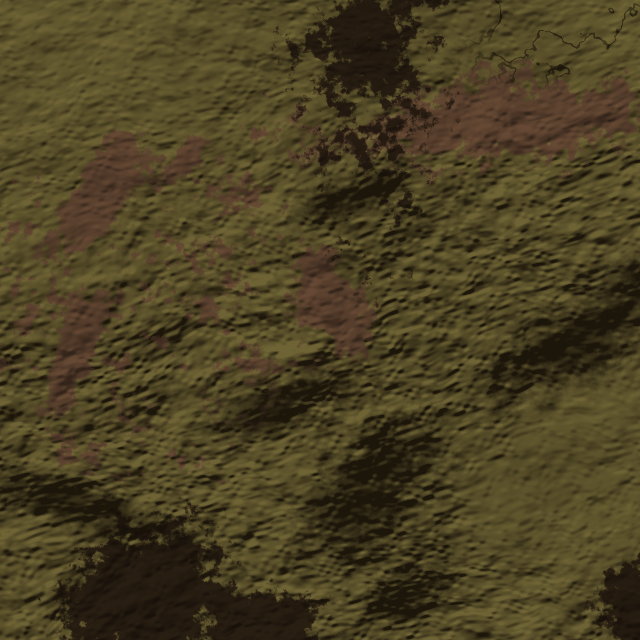
Write a three.js fragment shader that draws this texture.

```glsl
// Weathered olive rock face with rust stains, soft hollows and black pits.
// A wrinkled fractal height field is lit from the upper left; stains and
// pits are ellipses whose outlines are broken up by fine noise.
varying vec2 vUv;

float hash(vec2 p) {
  vec3 q = fract(vec3(p.xyx) * 0.1031);
  q += dot(q, q.yzx + 33.33);
  return fract((q.x + q.y) * q.z);
}

float noise(vec2 p) {
  vec2 i = floor(p), f = fract(p);
  f = f * f * (3.0 - 2.0 * f);
  return mix(mix(hash(i), hash(i + vec2(1.0, 0.0)), f.x),
             mix(hash(i + vec2(0.0, 1.0)), hash(i + vec2(1.0, 1.0)), f.x), f.y);
}

vec2 turn(vec2 p, float angle) {
  float c = cos(angle), s = sin(angle);
  return vec2(c * p.x + s * p.y, c * p.y - s * p.x);
}

float fbm(vec2 p) {
  float sum = 0.0, amp = 0.5;
  for (int i = 0; i < 5; i++) {
    sum += amp * noise(p);
    p = turn(p, 0.6) * 2.03 + 7.1;
    amp *= 0.55;
  }
  return sum;
}

// Rock height: wrinkles dominate, slightly longer than wide, bent by a warp.
float relief(vec2 p) {
  p += 0.03 * vec2(noise(p * 6.0), noise(p * 6.0 + 40.0));
  p += 0.006 * vec2(noise(p * 35.0), noise(p * 35.0 + 9.0));
  vec2 q = turn(p, 0.12) * vec2(1.0, 1.5);
  float sum = 0.0, freq = 12.0, weight = 0.35;
  for (int i = 0; i < 4; i++) {
    sum += weight * noise(q * freq + freq) / freq;
    q = turn(q, 0.25 - 0.17 * float(i));
    freq *= 2.05;
    weight += 0.27;
  }
  return sum;
}

// Positive inside an ellipse, 1 at its centre, falling off outside.
float blob(vec2 p, vec2 centre, vec2 size, float angle) {
  return 1.0 - length(turn(p - centre, angle) / size);
}

float rustField(vec2 p) {
  float f = blob(p, vec2(0.16, 0.70), vec2(0.11, 0.046), 1.0);
  f = max(f, blob(p, vec2(0.30, 0.76), vec2(0.055, 0.02), 0.9));
  f = max(f, blob(p, vec2(0.12, 0.46), vec2(0.11, 0.028), 1.25));
  f = max(f, blob(p, vec2(0.52, 0.53), vec2(0.10, 0.042), 2.1));
  f = max(f, 0.55 * blob(p, vec2(0.80, 0.81), vec2(0.28, 0.06), 0.06));
  // Loose flecks stay below the threshold except at noise peaks.
  float flecks = blob(p, vec2(0.24, 0.52), vec2(0.22, 0.20), 0.5);
  return max(f, min(flecks, -0.2));
}

float pitField(vec2 p) {
  float f = blob(p, vec2(0.23, 0.06), vec2(0.13, 0.11), 0.8);
  f = max(f, blob(p, vec2(0.42, 0.02), vec2(0.09, 0.06), 0.0));
  f = max(f, blob(p, vec2(1.0, 0.04), vec2(0.06, 0.08), 0.4));
  return max(f, 0.35 * blob(p, vec2(0.575, 0.98), vec2(0.075, 0.21), 0.0));
}

float hollowField(vec2 p) {
  float f = blob(p, vec2(0.58, 0.24), vec2(0.14, 0.07), 0.8);
  f = max(f, blob(p, vec2(0.93, 0.49), vec2(0.19, 0.07), 0.6));
  f = max(f, blob(p, vec2(0.55, 0.69), vec2(0.09, 0.035), 0.3));
  f = max(f, blob(p, vec2(0.45, 0.37), vec2(0.13, 0.04), 0.4));
  f = max(f, blob(p, vec2(0.63, 0.07), vec2(0.08, 0.04), 0.5));
  return max(f, blob(p, vec2(0.12, 0.21), vec2(0.16, 0.04), -0.3));
}

void main() {
  vec2 p = vUv;
  float ragged = 0.55 * (fbm(p * 28.0) + fbm(p * 85.0)) - 0.58;
  float broad = fbm(p * 5.0 + 3.0) - 0.52;

  // Smooth zones: upper left, upper right and the slope at lower right.
  float calm = smoothstep(0.35, 1.0, p.y - 0.45 * p.x + 0.1);
  calm = max(calm, smoothstep(-0.3, 0.5, blob(p, vec2(0.95, 0.25), vec2(0.25, 0.2), 0.5)));
  calm = max(calm, smoothstep(-0.2, 0.5, blob(p, vec2(0.85, 0.96), vec2(0.3, 0.15), 0.0)));

  // Slope towards the light, with deep shadows and gentle highlights.
  vec2 toLight = vec2(-0.5, 0.87);
  float slope = (relief(p) - relief(p + toLight * 0.002)) / 0.002;
  slope *= mix(0.36, 0.16, calm) * (1.0 + 1.2 * max(-broad, 0.0));
  float tone = 0.74 + 0.07 * calm + 0.4 * broad + min(slope, 0.6 * slope);

  // Soft hollows and thin cracks darken the surface.
  float hollow = smoothstep(-0.4, 0.75, hollowField(p) + 1.2 * ragged);
  tone -= 0.7 * hollow;
  float crackLine = abs(fbm(p * 11.0 + 20.0) - 0.5);
  float crackZone = smoothstep(0.68, 0.82, p.x) * smoothstep(0.84, 0.9, p.y);
  tone -= 0.55 * crackZone * (1.0 - smoothstep(0.004, 0.02, crackLine));
  tone = clamp(tone, 0.0, 1.1);

  vec3 shadowOlive = vec3(0.11, 0.085, 0.04);
  vec3 litOlive = vec3(0.40, 0.36, 0.19);
  vec3 colour = mix(shadowOlive, litOlive, tone);

  // Rust stains keep a little of the relief.
  float rust = smoothstep(-0.08, 0.12, rustField(p) + 2.0 * ragged);
  vec3 rustColour = vec3(0.36, 0.25, 0.185) * (0.6 + 0.45 * tone);
  colour = mix(colour, rustColour, 0.9 * rust * (1.0 - 0.6 * hollow));

  // Black pits with a faint brown mottling.
  float pit = smoothstep(-0.08, 0.16, pitField(p) + 1.7 * ragged);
  vec3 pitColour = vec3(0.105, 0.075, 0.045) * (0.85 + 0.5 * tone);
  gl_FragColor = vec4(mix(colour, pitColour, 0.95 * pit), 1.0);
}
```
